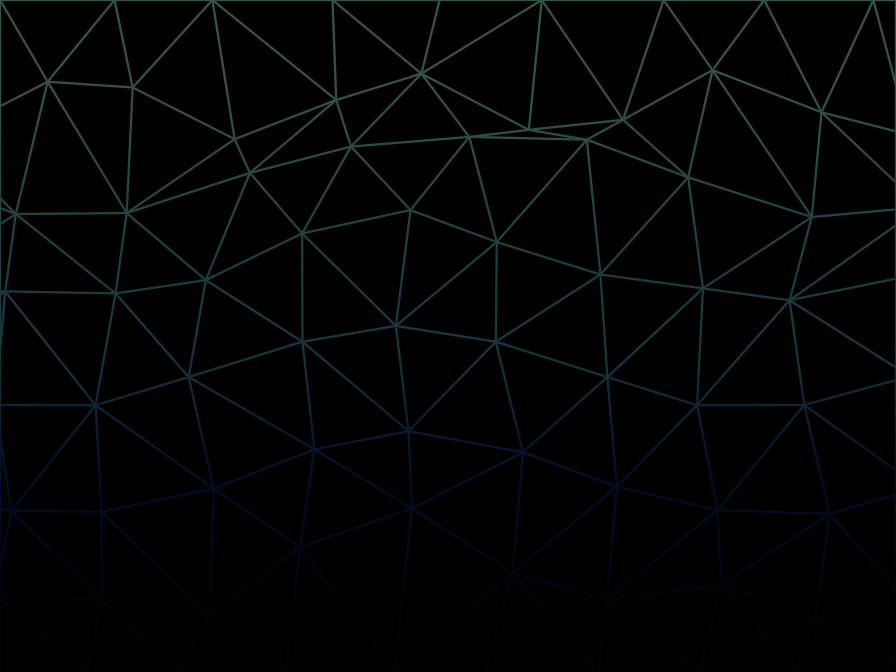
Write a WebGL 1 fragment shader that draws this background.

```glsl
precision highp float;
uniform vec2 u_resolution;

// Lengths are in canvas heights, measured from the top left.
const float ASPECT = 4.0 / 3.0;
const float HALF_WIDTH = 0.0017;
const float ARCH_HEIGHT = 0.062;
const float ARCH_FREQ = 0.9;
const float ARCH_COLUMN = 4.0;
const float RIPPLE_FREQ = 1.9;
const float RIPPLE_COLUMN = 2.1;
const float WOBBLE = 0.010;

// Row profile: first x, column spacing, base depth, ripple height.
const vec4 ROW_0 = vec4(0.000, 0.163, 0.000, 0.000);
const vec4 ROW_1 = vec4(0.061, 0.144, 0.156, 0.052);
const vec4 ROW_2 = vec4(0.026, 0.168, 0.255, -0.012);
const vec4 ROW_3 = vec4(0.017, 0.146, 0.388, 0.015);
const vec4 ROW_4 = vec4(-0.012, 0.151, 0.547, 0.000);
const vec4 ROW_5 = vec4(0.009, 0.152, 0.708, 0.005);
const vec4 ROW_6 = vec4(0.000, 0.152, 0.859, 0.045);
const vec4 ROW_7 = vec4(-0.033, 0.153, 1.000, 0.000);

const vec3 SAGE = vec3(0.20, 0.33, 0.27);
const vec3 TEAL = vec3(0.09, 0.22, 0.25);
const vec3 NAVY = vec3(0.00, 0.05, 0.16);
const vec3 NIGHT = vec3(0.01, 0.01, 0.03);

vec4 rowProfile(int row) {
  if (row == 0) return ROW_0;
  if (row == 1) return ROW_1;
  if (row == 2) return ROW_2;
  if (row == 3) return ROW_3;
  if (row == 4) return ROW_4;
  if (row == 5) return ROW_5;
  if (row == 6) return ROW_6;
  return ROW_7;
}

// Mesh vertex: an even row bent by a broad arch and a short ripple.
vec2 meshVertex(vec4 profile, float column, float row) {
  float inner = step(1.5, row) * step(row, 6.5);
  float arch = inner * ARCH_HEIGHT * cos(ARCH_FREQ * (column - ARCH_COLUMN));
  float ripple = profile.w * cos(RIPPLE_FREQ * (column - RIPPLE_COLUMN));
  float wobble = WOBBLE * sin(2.3 * column + 1.7 * row);
  return vec2(profile.x + profile.y * column + wobble,
              profile.z - arch + ripple);
}

float segmentDistance(vec2 p, vec2 a, vec2 b) {
  vec2 ab = b - a;
  float t = clamp(dot(p - a, ab) / dot(ab, ab), 0.0, 1.0);
  return length(p - a - ab * t);
}

// Distance to the edges of the triangles between neighbouring rows.
float meshDistance(vec2 p) {
  float d = 1.0;
  for (int j = 0; j < 7; j++) {
    float row = float(j);
    vec4 upper = rowProfile(j);
    vec4 lower = rowProfile(j + 1);
    float nearest = floor((p.x - upper.x) / upper.y);
    for (int k = -2; k <= 2; k++) {
      float column = nearest + float(k);
      vec2 a = meshVertex(upper, column, row);
      vec2 b = meshVertex(upper, column + 1.0, row);
      vec2 c = meshVertex(lower, column, row + 1.0);
      vec2 e = meshVertex(lower, column + 1.0, row + 1.0);
      d = min(d, segmentDistance(p, a, b));
      d = min(d, segmentDistance(p, a, c));
      // Split each cell along its shorter diagonal.
      bool falling = distance(a, e) < distance(b, c);
      d = min(d, falling ? segmentDistance(p, a, e) : segmentDistance(p, b, c));
    }
  }
  return d;
}

// Vertical fade of the line colour.
vec3 lineColor(float depth) {
  vec3 color = mix(SAGE, TEAL, smoothstep(0.05, 0.52, depth));
  color = mix(color, NAVY, smoothstep(0.48, 0.75, depth));
  return mix(color, NIGHT, smoothstep(0.70, 0.95, depth));
}

void main() {
  vec2 uv = gl_FragCoord.xy / u_resolution;
  vec2 p = vec2(uv.x * ASPECT, 1.0 - uv.y);
  float pixel = 1.0 / u_resolution.y;

  float frame = min(min(p.x, ASPECT - p.x), p.y);
  float d = min(meshDistance(p), frame);
  float coverage = clamp((HALF_WIDTH - d) / pixel + 0.5, 0.0, 1.0);
  gl_FragColor = vec4(lineColor(p.y) * coverage, 1.0);
}
```
